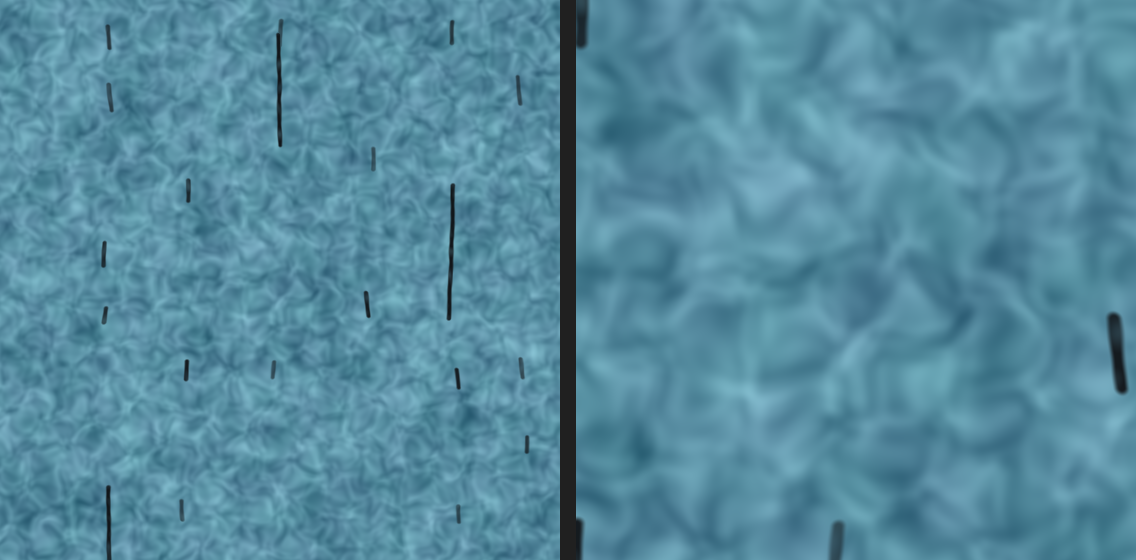
Left: the whole. Right: its middle third, enlarged.
Give the GLSL for this texture, as a Shadertoy shader.

```glsl
// Mottled teal-blue felt with sparse, broken vertical black dashes.

float hash(vec2 p) {
    vec3 q = fract(vec3(p.xyx) * 0.1031);
    q += dot(q, q.yzx + 33.33);
    return fract((q.x + q.y) * q.z);
}

vec2 gradient(vec2 cell) {
    float angle = 6.2832 * hash(cell + 71.0);
    return vec2(cos(angle), sin(angle));
}

float gradientNoise(vec2 p) {
    vec2 i = floor(p), f = p - i;
    vec2 u = f * f * f * (f * (f * 6.0 - 15.0) + 10.0);
    vec2 e = vec2(0.0, 1.0);
    float low = mix(dot(gradient(i), f), dot(gradient(i + e.yx), f - e.yx), u.x);
    float high = mix(dot(gradient(i + e.xy), f - e.xy), dot(gradient(i + 1.0), f - 1.0), u.x);
    return mix(low, high, u.y);
}

// Cloudy patches plus fine fibrous mottling
float feltTone(vec2 uv) {
    vec2 warp = vec2(gradientNoise(uv * 24.0 + 5.0), gradientNoise(uv * 24.0 + 55.0));
    vec2 p = uv + 0.016 * warp;
    return 0.40 * gradientNoise(uv * 6.0 + 13.0)
         + 0.50 * gradientNoise(p * 15.0 + 37.0)
         + 0.80 * gradientNoise(p * 33.0 + 91.0)
         + 0.62 * gradientNoise(p * 66.0 + 140.0);
}

// Columns of short dashes; every second column also holds one long dash
float dashInk(vec2 uv) {
    float ink = 0.0;
    float ragged = gradientNoise(uv * vec2(70.0, 48.0) + 17.0);
    float wobble = 0.003 * gradientNoise(uv * vec2(5.0, 16.0) + 7.0);
    for (int i = 0; i < 7; i++) {
        float column = float(i);
        float columnX = (column + 0.15 + 0.7 * hash(vec2(column, 3.0))) / 7.0;
        float longRow = floor(8.0 * hash(vec2(column, 29.0)));
        for (int j = 0; j < 8; j++) {
            vec2 id = vec2(column, float(j));
            bool isLong = i % 2 == 1 && id.y == longRow;
            if (!isLong && hash(id + 11.0) > 0.25) continue;

            float size = hash(id + 23.0);
            float halfLength = isLong ? mix(0.07, 0.12, size) : mix(0.012, 0.026, size);
            float strength = isLong ? 1.0 : mix(0.55, 1.0, hash(id + 43.0));
            vec2 centre = vec2(columnX + 0.016 * (hash(id + 31.0) - 0.5),
                               (id.y + 0.25 + 0.5 * hash(id + 37.0)) / 8.0);
            vec2 q = uv - centre;
            float slant = (hash(id + 53.0) - 0.5) * (isLong ? 0.08 : 0.3);
            q.x += slant * q.y + wobble;
            float d = length(vec2(q.x, max(abs(q.y) - halfLength, 0.0)));
            float dash = smoothstep(0.0058, 0.0016, d + 0.0015 * ragged);
            ink = max(ink, dash * strength);
        }
    }
    return ink * clamp(0.95 + 0.5 * ragged, 0.0, 1.0);
}

void mainImage(out vec4 fragColor, in vec2 fragCoord) {
    vec2 uv = fragCoord / iResolution.y;

    // Teal base with slight drift between green and violet
    vec3 felt = vec3(0.345, 0.558, 0.637) + vec3(0.185, 0.20, 0.19) * feltTone(uv);
    felt += vec3(0.022, -0.012, 0.012) * gradientNoise(uv * 19.0 + 203.0);

    vec3 inkColor = vec3(0.07, 0.085, 0.10);
    fragColor = vec4(mix(felt, inkColor, dashInk(uv)), 1.0);
}
```
